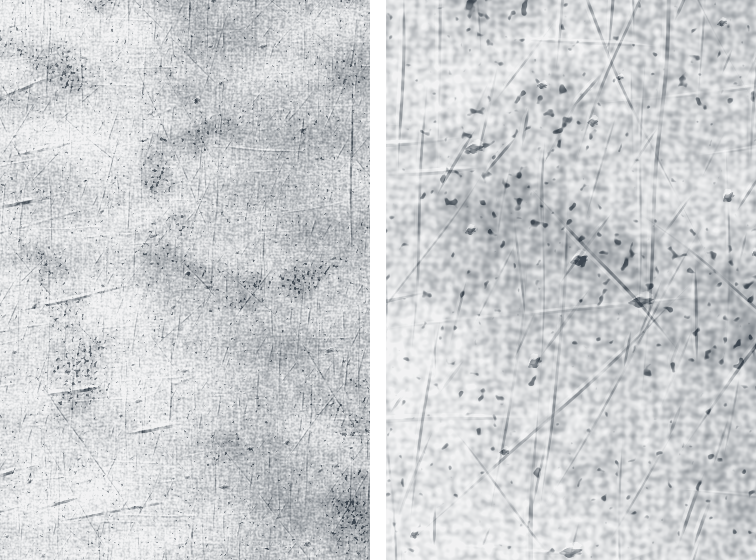
Left, the full canvas; right, a detail of the centre.
Write a WebGL 2 fragment shader that draws this texture.

```glsl
#version 300 es
precision highp float;
// Worn pale metal sheet: a cloudy cool-grey base with fine brushed grain,
// stains made of dense specks, small pits, and layers of tapered scratches.
// Scratches and pits are scattered in jittered cells, each with a lit edge.
uniform vec2 u_resolution;
out vec4 fragColor;

// Integer hash of a cell and a seed, three values in 0..1
vec3 hash3(vec2 cell, float seed) {
  uvec3 v = uvec3(ivec3(vec3(cell, seed)));
  v = v * 1664525u + 1013904223u;
  v.x += v.y * v.z; v.y += v.z * v.x; v.z += v.x * v.y;
  v ^= v >> 16u;
  v.x += v.y * v.z; v.y += v.z * v.x; v.z += v.x * v.y;
  return vec3(v >> 8u) / 16777216.0;
}

float gradientDot(vec2 cell, vec2 offset, float seed) {
  float a = 6.2832 * hash3(cell, seed).x;
  return dot(vec2(cos(a), sin(a)), offset);
}

// Gradient noise, roughly -1..1
float noise(vec2 p, float seed) {
  vec2 i = floor(p), f = p - i;
  vec2 u = f * f * f * (f * (f * 6.0 - 15.0) + 10.0);
  vec2 e = vec2(1.0, 0.0);
  float low = mix(gradientDot(i, f, seed), gradientDot(i + e, f - e, seed), u.x);
  float high = mix(gradientDot(i + e.yx, f - e.yx, seed), gradientDot(i + 1.0, f - 1.0, seed), u.x);
  return 1.4 * mix(low, high, u.y);
}

float fbm(vec2 p, float seed) {
  float sum = 0.0, amp = 0.6;
  for (int k = 0; k < 4; k++) {
    sum += amp * noise(p, seed + float(k));
    p = mat2(1.6, 1.2, -1.2, 1.6) * p;
    amp *= 0.5;
  }
  return sum;
}

// Rotates so that a line leaning clockwise by the angle runs along y
vec2 lean(vec2 p, float angle) {
  float c = cos(angle), s = sin(angle);
  return vec2(c * p.x - s * p.y, s * p.x + c * p.y);
}

float band(float x, float halfWidth, float px) {
  return clamp((halfWidth - abs(x)) / px + 0.5, 0.0, 1.0);
}

// One tapered scratch per chosen cell: x = dark groove, y = lit edge
vec2 scratches(vec2 p, float angle, vec2 cell, float slant, float width, float density, float seed, float px) {
  vec2 q = lean(p, angle);
  q.x += 0.004 * noise(q * 9.0, seed);
  vec2 id = floor(q / cell), mark = vec2(0.0);
  for (int j = -1; j <= 1; j++)
    for (int i = -1; i <= 1; i++) {
      vec2 c = id + vec2(i, j);
      vec3 place = hash3(c, seed), look = hash3(c, seed + 50.0);
      if (look.x > density) continue;
      vec2 d = q - (c + place.xy) * cell;
      float across = d.x - (place.z - 0.5) * slant * d.y;
      float reach = cell.y * mix(0.2, 0.9, look.y);
      float taper = 1.0 - smoothstep(0.3, 1.0, abs(d.y) / reach);
      float w = width * mix(0.6, 1.2, look.z) * taper;
      vec2 hit = vec2(band(across, w, px), band(across + 2.0 * w + 0.5 * px, w, px));
      mark = max(mark, hit * taper * mix(0.4, 1.0, look.z));
    }
  float wear = smoothstep(-0.4, 0.3, noise(q * vec2(60.0, 45.0), seed + 9.0));
  return mark * mix(0.25, 1.0, wear);
}

// Small oval dents: x = dark hollow, y = lit rim
vec2 pits(vec2 p, float size, float density, float seed, float px) {
  vec2 id = floor(p / size), mark = vec2(0.0);
  for (int j = -1; j <= 1; j++)
    for (int i = -1; i <= 1; i++) {
      vec2 c = id + vec2(i, j);
      vec3 place = hash3(c, seed), look = hash3(c, seed + 50.0);
      if (look.x > density) continue;
      vec2 d = lean(p - (c + place.xy) * size, mix(0.8, 1.6, place.z));
      d.y *= mix(0.4, 0.8, look.y);
      float r = size * mix(0.02, 0.06, look.z * look.z);
      float rough = 0.7 * r * noise(d / r, seed);
      mark = max(mark, vec2(band(length(d) + rough, r, px),
                            0.8 * band(length(d + vec2(r, 0.0)) + rough, r, px)));
    }
  return mark;
}

void main() {
  vec2 p = gl_FragCoord.xy / u_resolution.y;
  float px = 1.0 / u_resolution.y;

  // Bright left side, duller right side, clouds and horizontal smears
  float across = gl_FragCoord.x / u_resolution.x + 0.10 * noise(p * 4.0, 1.0);
  float tone = mix(0.905, 0.79, smoothstep(0.33, 0.65, across));
  tone += 0.17 * fbm(p * vec2(5.0, 8.0), 2.0) + 0.09 * noise(p * vec2(2.0, 14.0), 7.0);
  float stain = smoothstep(0.12, 0.5, fbm(p * vec2(6.0, 7.5) + 3.7, 11.0));
  tone -= 0.12 * stain;

  // Fine grain with brushed streaks both ways
  vec2 g = lean(p, 0.4);
  tone += 0.13 * noise(g * 247.0, 20.0) + 0.06 * noise(g * 121.0, 21.0);
  tone += 0.09 * noise(p * vec2(55.0, 237.0), 22.0) + 0.09 * noise(p * vec2(233.0, 35.0), 23.0);

  // Dark specks, crowded inside the stains
  float dirt = noise(g * vec2(165.0, 125.0), 30.0) + 0.5 * noise(g * 271.0, 31.0);
  float limit = 0.6 - 0.4 * stain - 0.2 * noise(p * 17.0, 32.0);
  tone -= 0.36 * smoothstep(limit, limit + 0.35, dirt);

  // Hairlines, long grooves, pale wipes, broad gouges on the left, dents
  vec2 hair = scratches(p, 0.04, vec2(0.03, 0.12), 0.2, 0.0008, 0.7, 100.0, px)
            + scratches(p, 0.30, vec2(0.022, 0.04), 0.8, 0.0008, 0.5, 200.0, px)
            + scratches(p, -0.65, vec2(0.10, 0.3), 0.5, 0.0008, 0.7, 300.0, px)
            + scratches(p, 0.55, vec2(0.09, 0.14), 0.6, 0.0008, 0.6, 400.0, px);
  vec2 groove = scratches(p, 0.03, vec2(0.08, 0.25), 0.06, 0.0013, 0.4, 500.0, px);
  vec2 wipe = scratches(p, 1.52, vec2(0.04, 0.18), 0.3, 0.0009, 0.65, 600.0, px);
  vec2 gouge = scratches(p, 1.32, vec2(0.09, 0.2), 0.25, 0.0024, 0.45, 700.0, px);
  gouge *= 1.0 - smoothstep(0.4, 0.6, across);
  vec2 dent = pits(p, 0.055, 0.35, 800.0, px);
  tone -= 0.26 * hair.x + 0.36 * groove.x + 0.12 * wipe.x + 0.42 * gouge.x + 0.36 * dent.x;
  tone += 0.08 * hair.y + 0.10 * groove.y + 0.16 * wipe.y + 0.18 * gouge.y + 0.14 * dent.y;

  // Softened highlights, then a cool tint that is stronger in the shadows
  tone -= 0.4 * max(tone - 0.87, 0.0);
  tone = clamp(tone, 0.28, 0.95);
  fragColor = vec4(tone + vec3(-0.05, 0.0, 0.05) * (1.0 - tone), 1.0);
}
```
